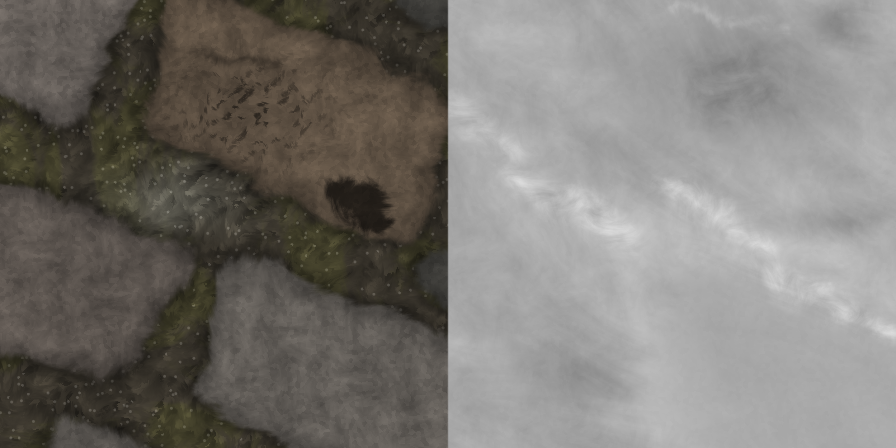
Write a Shadertoy shader that draws this texture.

```glsl
// Two square panels: worn cobblestones in mossy dirt, and a cloudy grey surface map.
// Stones are rounded quads made of blended half-planes, bent by layered sines;
// cellular noise adds pits and pebbles, soft blobs and streaks shade the grey side.

const float CORNER_SHARPNESS = 48.0;
const float EDGE_WOBBLE = 0.022;
const float EDGE_SOFTNESS = 0.011;
const float PEBBLE_SCALE = 42.0;
const float GRIT_SCALE = 95.0;
const vec3 DIRT = vec3(0.205, 0.188, 0.158);
const vec3 MOSS = vec3(0.235, 0.225, 0.150);
const vec3 SILT = vec3(0.345, 0.340, 0.305);
const vec3 PALE_STONE = vec3(0.400, 0.375, 0.355);
const vec3 TAN_STONE = vec3(0.378, 0.325, 0.270);
const vec3 ROSE_STONE = vec3(0.358, 0.330, 0.308);
const vec3 GREY_STONE = vec3(0.385, 0.367, 0.347);
const vec3 SHADED_STONE = vec3(0.265, 0.260, 0.245);
const float MAP_GREY = 0.660;

vec2 hash2(vec2 p) {
    vec3 q = fract(p.xyx * vec3(0.1031, 0.1030, 0.0973));
    q += dot(q, q.yzx + 33.33);
    return fract((q.xx + q.yz) * q.zy);
}

// Layered sines, turned and warped at every octave; roughly -1 to 1
float sineNoise(vec2 p) {
    float sum = 0.0, amp = 0.6;
    for (int i = 0; i < 6; i++) {
        p = mat2(0.8, 0.6, -0.6, 0.8) * p + float(i) * 1.7;
        p += 0.85 * sin(p.yx * 0.73 + vec2(0.4, 2.1));
        sum += amp * sin(p.x) * cos(p.y);
        p *= 1.9;
        amp *= 0.58;
    }
    return sum;
}

// Cellular noise: distance to the nearest point, and that cell's random value
vec2 cells(vec2 p) {
    vec2 base = floor(p), best = vec2(9.0, 0.0);
    for (int k = 0; k < 9; k++) {
        vec2 cell = base + vec2(k % 3 - 1, k / 3 - 1);
        vec2 rnd = hash2(cell + 50.0);
        float d = length(cell + rnd - p);
        if (d < best.x) best = vec2(d, fract(rnd.x * 7.0 + rnd.y * 13.0));
    }
    return best;
}

// Rounded quad, corners listed clockwise
float quad(vec2 p, vec2 a, vec2 b, vec2 c, vec2 d) {
    vec2 v[4] = vec2[4](a, b, c, d);
    float sum = 0.0;
    for (int i = 0; i < 4; i++) {
        vec2 e = normalize(v[(i + 1) % 4] - v[i]);
        sum += exp(CORNER_SHARPNESS * dot(p - v[i], vec2(-e.y, e.x)));
    }
    return log(sum) / CORNER_SHARPNESS;
}

float blob(vec2 p, vec2 center, vec2 size) {
    vec2 q = (p - center) / size;
    return exp(-dot(q, q));
}

float streak(vec2 p, vec2 a, vec2 b, float width) {
    vec2 e = b - a;
    float d = length(p - a - e * clamp(dot(p - a, e) / dot(e, e), 0.0, 1.0)) / width;
    return exp(-d * d);
}

void addStone(float d, vec3 tint, inout float nearest, inout vec3 color) {
    if (d < nearest) { nearest = d; color = tint; }
}

vec3 cobbles(vec2 p) {
    float broad = sineNoise(p * 13.0);
    float fine = sineNoise(p * 48.0 + 7.0);
    vec2 pebble = cells(p * PEBBLE_SCALE + fine);
    vec2 grit = cells(p * GRIT_SCALE);
    vec2 q = p + EDGE_WOBBLE * vec2(sineNoise(p * 21.0 + 3.0), sineNoise(p * 21.0 + 9.0));

    // Stone layout
    float d = 9.0;
    vec3 stone = GREY_STONE;
    addStone(quad(q, vec2(-0.13, 1.13), vec2(0.33, 1.10), vec2(0.19, 0.71), vec2(-0.13, 0.82)), PALE_STONE, d, stone);
    addStone(quad(q, vec2(0.39, 1.06), vec2(1.02, 0.79), vec2(0.93, 0.43), vec2(0.31, 0.71)), TAN_STONE, d, stone);
    addStone(quad(q, vec2(-0.1, 0.63), vec2(0.45, 0.44), vec2(0.28, 0.14), vec2(-0.1, 0.24)), ROSE_STONE, d, stone);
    addStone(quad(q, vec2(0.52, 0.44), vec2(1.09, 0.21), vec2(1.09, -0.22), vec2(0.43, 0.11)), GREY_STONE, d, stone);
    addStone(quad(q, vec2(0.13, 0.07), vec2(0.24, 0.07), vec2(0.38, -0.04), vec2(0.09, -0.05)), GREY_STONE, d, stone);
    addStone(quad(q, vec2(0.93, 0.41), vec2(1.05, 0.47), vec2(1.05, 0.3), vec2(0.94, 0.34)), SHADED_STONE, d, stone);
    addStone(quad(q, vec2(0.86, 1.08), vec2(1.1, 1.08), vec2(1.1, 0.9), vec2(0.91, 0.96)), SHADED_STONE, d, stone);

    // Stone faces: mottling, grit, pits and the dark hollow
    stone *= 1.0 + 0.10 * broad + 0.13 * fine + 0.12 * (grit.y - 0.5);
    stone *= mix(0.76, 1.0, smoothstep(0.0, 0.055, -d));
    float worn = blob(p, vec2(0.56, 0.75), vec2(0.17, 0.11));
    stone *= 1.0 - worn * (0.12 + 0.42 * smoothstep(0.45, 0.1, pebble.x) * step(0.35, pebble.y));
    stone *= 1.0 - 0.3 * streak(q, vec2(0.46, 0.88), vec2(0.61, 0.85), 0.012);
    vec2 h = mat2(0.85, 0.53, -0.53, 0.85) * (q - vec2(0.81, 0.545));
    stone *= 1.0 - 0.62 * smoothstep(1.15, 0.65, length(h / vec2(0.085, 0.052)) + 0.3 * fine);

    // Joints: dirt, moss, silt and loose pebbles
    vec3 joint = mix(DIRT, MOSS, smoothstep(-0.1, 0.5, broad));
    joint = mix(joint, SILT, 0.85 * blob(q, vec2(0.39, 0.55), vec2(0.14, 0.075)));
    joint *= 1.0 + 0.22 * fine + 0.5 * (pebble.y - 0.45) * smoothstep(0.6, 0.2, pebble.x);
    joint += 0.13 * step(0.9, grit.y) * smoothstep(0.45, 0.15, grit.x);
    joint *= mix(0.72, 1.06, smoothstep(0.0, 0.045, d));
    return mix(joint, stone, smoothstep(EDGE_SOFTNESS, -EDGE_SOFTNESS, d));
}

vec3 surfaceMap(vec2 p) {
    float cloud = sineNoise(vec2(p.x + 0.4 * p.y, p.y * 1.5 + 0.6 * p.x) * 9.0);
    float fine = sineNoise(p * 40.0 + 4.0);
    vec2 q = p + 0.025 * vec2(cloud, sineNoise(p * 19.0));
    float calm = smoothstep(0.03, -0.03, quad(q, vec2(0.52, 0.42), vec2(1.1, 0.2), vec2(1.1, -0.2), vec2(0.43, 0.06)));
    float v = MAP_GREY + mix(1.0, 0.35, calm) * (0.045 * cloud + 0.022 * fine);
    // Dark stains
    v -= (0.13 + 0.08 * fine) * blob(q, vec2(0.64, 0.81), vec2(0.18, 0.12));
    v -= 0.14 * blob(q, vec2(0.89, 0.95), vec2(0.07, 0.06));
    v -= 0.09 * blob(q, vec2(0.88, 0.51), vec2(0.10, 0.035));
    v -= 0.09 * blob(q, vec2(0.27, 0.15), vec2(0.10, 0.07));
    // Pale seams and haze
    float seam = streak(q, vec2(0.16, 0.60), vec2(0.40, 0.48), 0.03);
    seam = max(seam, streak(q, vec2(0.46, 0.60), vec2(0.72, 0.45), 0.025));
    seam = max(seam, streak(q, vec2(0.72, 0.39), vec2(1.0, 0.26), 0.025));
    seam = max(seam, 0.7 * streak(q, vec2(0.0, 0.76), vec2(0.16, 0.66), 0.03));
    seam = max(seam, 0.6 * streak(q, vec2(0.5, 0.99), vec2(0.75, 0.94), 0.012));
    v += seam * (0.085 + 0.07 * fine);
    v += 0.06 * streak(q, vec2(0.38, 0.49), vec2(1.0, 0.42), 0.08);
    v += 0.05 * streak(q, vec2(0.42, 0.36), vec2(0.50, 0.0), 0.08);
    v += 0.012 * (cells(p * GRIT_SCALE).y - 0.5);
    return vec3(v);
}

void mainImage(out vec4 fragColor, in vec2 fragCoord) {
    vec2 p = fragCoord / iResolution.xy * vec2(2.0, 1.0);
    float pixel = 1.0 / iResolution.y;
    float side = smoothstep(-pixel, pixel, p.x - 1.0);
    fragColor = vec4(mix(cobbles(p), surfaceMap(p - vec2(1.0, 0.0)), side), 1.0);
}
```
